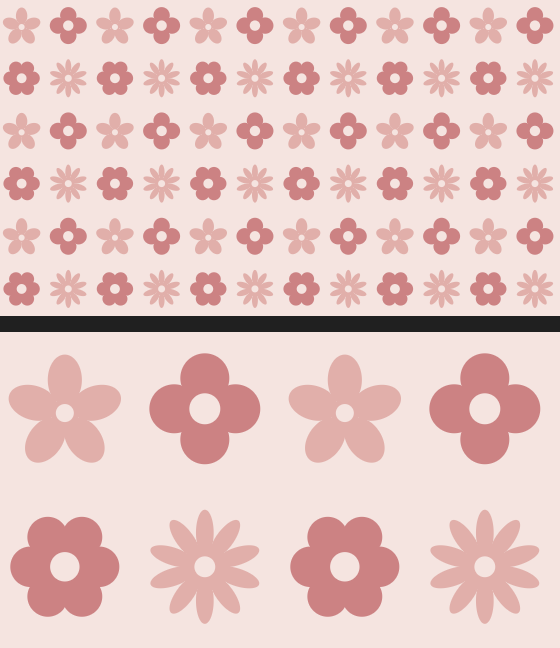
Top, the full canvas; bottom, a detail of the centre.
Give the GLSL for this pattern, as a Shadertoy shader.

```glsl
const vec2 COUNT = vec2(12.0, 6.0);       // even numbers, so the pairs wrap
const vec2 SHIFT = vec2(-0.037, 0.014);   // grid offset, in cells
const vec3 CREAM = vec3(0.96, 0.894, 0.878);
const vec3 BLUSH = vec3(0.882, 0.686, 0.667);
const vec3 ROSE = vec3(0.80, 0.51, 0.515);
const float TAU = 6.2831853;

// Flower sizes, in row heights: petal centre, petal half length, petal half width
const vec3 CLOVER_PETAL = vec3(0.194, 0.157, 0.155);
const vec3 STAR_PETAL = vec3(0.210, 0.160, 0.108);
const vec3 ROUND_PETAL = vec3(0.219, 0.126, 0.128);
const vec3 DAISY_PETAL = vec3(0.215, 0.146, 0.056);
// Radius of the filled core, radius of the hole
const vec2 CLOVER_CORE = vec2(0.150, 0.098);
const vec2 STAR_CORE = vec2(0.090, 0.057);
const vec2 ROUND_CORE = vec2(0.180, 0.093);
const vec2 DAISY_CORE = vec2(0.125, 0.066);
const float STAR_DROP = 0.027;            // centres the star flower by its outline

float ellipseDistance(vec2 p, vec2 radii) {
    float k = length(p / radii);
    float slope = length(p / (radii * radii));
    return k * (k - 1.0) / max(slope, 1e-4);
}

// turn is in petal steps; zero points one petal straight up
float flowerDistance(vec2 p, float petals, float turn, vec3 petal, vec2 core) {
    float sector = TAU / petals;
    float angle = atan(p.x, p.y) / sector + turn;
    angle = (fract(angle + 0.5) - 0.5) * sector;
    float r = length(p);
    vec2 folded = r * vec2(cos(angle), sin(angle));
    float d = ellipseDistance(folded - vec2(petal.x, 0.0), petal.yz);
    d = min(d, r - core.x);
    return max(d, core.y - r);
}

void mainImage(out vec4 fragColor, in vec2 fragCoord) {
    // Grid of cells, measured in row heights
    vec2 grid = fragCoord / iResolution.xy * COUNT - SHIFT;
    float cellWidth = iResolution.x / iResolution.y * COUNT.y / COUNT.x;
    vec2 p = (fract(grid) - 0.5) * vec2(cellWidth, 1.0);
    vec2 parity = mod(floor(grid), 2.0);
    bool oddColumn = parity.x > 0.5;
    bool oddRow = parity.y > 0.5;

    // Four flowers alternate over each two by two block
    float d;
    if (oddRow) {
        d = oddColumn
            ? flowerDistance(p, 4.0, 0.0, CLOVER_PETAL, CLOVER_CORE)
            : flowerDistance(p + vec2(0.0, STAR_DROP), 5.0, 0.0, STAR_PETAL, STAR_CORE);
    } else {
        d = oddColumn
            ? flowerDistance(p, 10.0, 0.0, DAISY_PETAL, DAISY_CORE)
            : flowerDistance(p, 6.0, 0.5, ROUND_PETAL, ROUND_CORE);
    }

    // Flat colour with a one pixel soft edge
    vec3 ink = oddColumn == oddRow ? ROSE : BLUSH;
    float pixel = COUNT.y / iResolution.y;
    float cover = clamp(0.5 - d / pixel, 0.0, 1.0);

    // Rose sits on the even round flowers and the clovers, blush on the others
    fragColor = vec4(mix(CREAM, ink, cover), 1.0);
}
```
